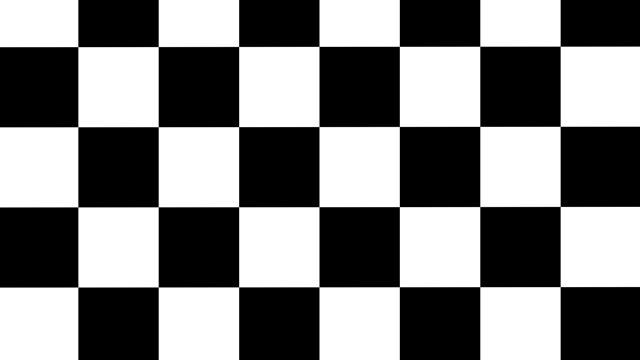
This pattern is drawn by a Shadertoy shader. Its source:

```glsl
// Black and white checkerboard of large squares, cropped at the borders.
// Two signed square waves, one per axis, are multiplied to give the checks;
// each wave is softened over about one pixel, and the rows lean very slightly.

#define CELL_SIZE   vec2(0.2233, 0.2226)   // square size, in canvas heights
#define GRID_CORNER vec2(0.8875, 0.4245)   // a corner shared by four squares
#define ROW_SLOPE   0.0009                 // rise of the rows to the right
#define EDGE_PIXELS 1.2                    // width of the smoothed edge
#define DARK        vec3(0.0)
#define LIGHT       vec3(1.0)

// Signed distance to the nearest integer: positive in even cells.
vec2 signedCellEdge(vec2 p) {
    return 0.5 - abs(mod(p + 0.5, 2.0) - 1.0);
}

void mainImage(out vec4 fragColor, in vec2 fragCoord) {
    // Canvas units: height is 1
    vec2 p = fragCoord / iResolution.y - GRID_CORNER;
    p.y -= ROW_SLOPE * p.x;

    // Antialiased square wave along each axis, from -1 to 1
    vec2 edgeWidth = EDGE_PIXELS / (iResolution.y * CELL_SIZE);
    vec2 wave = clamp(2.0 * signedCellEdge(p / CELL_SIZE) / edgeWidth, -1.0, 1.0);

    // Equal signs make a light square, opposite signs a dark one
    float check = 0.5 + 0.5 * wave.x * wave.y;
    fragColor = vec4(mix(DARK, LIGHT, check), 1.0);
}
```
